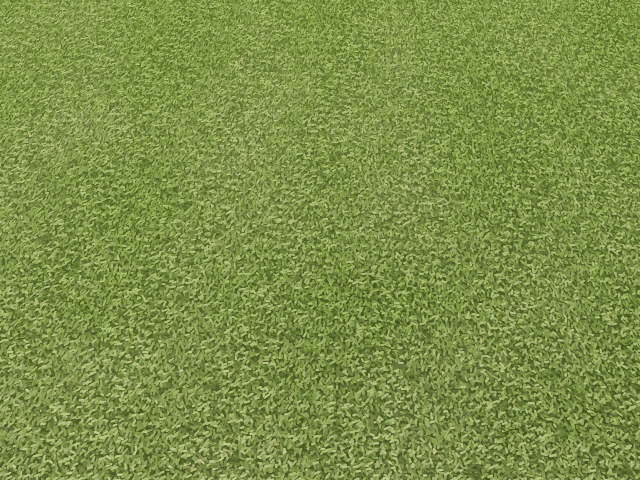
Give the GLSL for this texture, as a Shadertoy shader.

```glsl
#define HORIZON 2.2
#define GRAIN 240.0
#define BLADE_HALF_LENGTH 0.42
#define BLADE_HALF_WIDTH 0.27
#define GAP_TONE 0.12
#define PATCH_STRENGTH 0.16
#define SHADE vec3(0.24, 0.32, 0.10)
#define GREEN vec3(0.49, 0.60, 0.25)
#define SUNLIT vec3(0.74, 0.80, 0.50)
#define STRAW_TINT vec3(0.03, -0.015, 0.06)

float hash(vec2 p) {
    return fract(sin(dot(p, vec2(127.1, 311.7))) * 43758.5453);
}

float valueNoise(vec2 p) {
    vec2 cell = floor(p);
    vec2 f = fract(p);
    f = f * f * (3.0 - 2.0 * f);
    float low = mix(hash(cell), hash(cell + vec2(1, 0)), f.x);
    float high = mix(hash(cell + vec2(0, 1)), hash(cell + vec2(1, 1)), f.x);
    return mix(low, high, f.y);
}

float fbm(vec2 p) {
    float sum = 0.0;
    float weight = 0.5;
    for (int i = 0; i < 4; i++) {
        sum += weight * valueNoise(p);
        p = p * 2.1 + 17.3;
        weight *= 0.5;
    }
    return sum / 0.9375;
}

float bladeDistance(vec2 p, float angle, float halfLength) {
    vec2 along = vec2(cos(angle), sin(angle));
    float t = clamp(dot(p, along), -halfLength, halfLength);
    return length(p - along * t) - BLADE_HALF_WIDTH;
}

// Paints one layer of blades over turf, which holds (tone, straw)
vec2 paintBlades(vec2 turf, vec2 ground, float edge, float seed, vec2 toneRange) {
    vec2 home = floor(ground);
    for (int j = -1; j <= 1; j++) {
        for (int i = -1; i <= 1; i++) {
            vec2 cell = home + vec2(i, j);
            vec2 id = cell + seed;
            vec2 root = cell + vec2(hash(id), hash(id + 37.2));
            float angle = 3.14159 * hash(id + 71.9);
            float halfLength = BLADE_HALF_LENGTH * mix(0.5, 1.4, hash(id + 13.6));
            float d = bladeDistance(ground - root, angle, halfLength);
            float cover = 1.0 - smoothstep(-edge, edge, d);
            float tone = mix(toneRange.x, toneRange.y, hash(id + 93.4));
            turf = mix(turf, vec2(tone, hash(id + 55.1)), cover);
        }
    }
    return turf;
}

void mainImage(out vec4 fragColor, in vec2 fragCoord) {
    vec2 uv = fragCoord / iResolution.y;
    float x = uv.x - 0.5 * iResolution.x / iResolution.y;

    // Perspective: grain shrinks evenly toward the far edge
    float nearness = HORIZON - uv.y;
    vec2 ground = GRAIN * vec2(x / nearness, -log(nearness));
    float edge = 0.6 * GRAIN / (nearness * iResolution.y);

    // Two layers of clipped blades over dark gaps
    vec2 turf = vec2(GAP_TONE, 0.3);
    turf = paintBlades(turf, ground, edge, 11.7, vec2(0.15, 0.80));
    turf = paintBlades(turf, ground + 0.5, edge, 408.3, vec2(0.25, 1.0));

    // Wide worn and lush patches, softer contrast far away
    float worn = fbm(ground * 0.035 + 5.0) - 0.5;
    float contrast = mix(1.08, 0.82, uv.y);
    float tone = 0.5 + (turf.x - 0.5) * contrast;
    tone += PATCH_STRENGTH * worn + 0.05 * (uv.y - 0.5);
    tone -= 0.04 * smoothstep(0.9, 0.1, length(uv - vec2(1.05, 0.25)));

    // Tone to colour, with dry straw among the green
    vec3 color = mix(SHADE, GREEN, clamp(tone * 2.0, 0.0, 1.0));
    color = mix(color, SUNLIT, clamp(tone * 2.0 - 1.0, 0.0, 1.2));
    float straw = turf.y + worn * 0.8 - 0.35 * (uv.y - 0.5);
    color += STRAW_TINT * straw;
    fragColor = vec4(clamp(color, 0.0, 1.0), 1.0);
}
```
